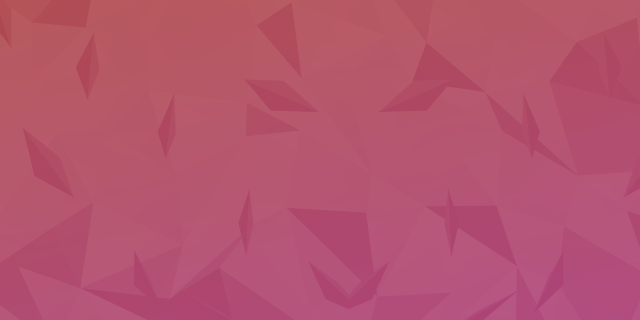
This background is drawn by a Shadertoy shader. Its source:

```glsl
// Faceted low-poly backdrop: coral to magenta gradient with darker slivers.

const vec3 CORAL = vec3(0.722, 0.360, 0.365);
const vec3 MAGENTA = vec3(0.715, 0.335, 0.525);
const vec3 SHADE = vec3(0.033, 0.062, 0.042);   // removed per unit of shadow
const float CELLS = 4.8;                        // mesh cells per canvas height
const float JITTER = 0.74;
const float MIRROR_X = 1.09;
const int SLIVERS = 9;

vec2 hash2(vec2 p) {
    vec3 q = fract(p.xyx * vec3(0.1031, 0.1030, 0.0973));
    q += dot(q, q.yzx + 33.33);
    return fract((q.xx + q.yz) * q.zy);
}

float gradientNoise(vec2 p) {
    vec2 i = floor(p), f = fract(p);
    vec2 u = f * f * (3.0 - 2.0 * f);
    vec2 e = vec2(0.0, 1.0);
    float a = dot(hash2(i + e.xx + 70.0) * 2.0 - 1.0, f - e.xx);
    float b = dot(hash2(i + e.yx + 70.0) * 2.0 - 1.0, f - e.yx);
    float c = dot(hash2(i + e.xy + 70.0) * 2.0 - 1.0, f - e.xy);
    float d = dot(hash2(i + e.yy + 70.0) * 2.0 - 1.0, f - e.yy);
    return mix(mix(a, b, u.x), mix(c, d, u.x), u.y);
}

float cross2(vec2 a, vec2 b) { return a.x * b.y - a.y * b.x; }

// Squared distance to edge and signed side of it
vec2 edgeInfo(vec2 p, vec2 a, vec2 b, float winding) {
    vec2 e = b - a, v = p - a;
    vec2 q = v - e * clamp(dot(v, e) / max(dot(e, e), 1e-6), 0.0, 1.0);
    return vec2(dot(q, q), winding * cross2(v, e));
}

float sdTriangle(vec2 p, vec2 a, vec2 b, vec2 c) {
    float w = sign(cross2(b - a, a - c));
    vec2 d = min(min(edgeInfo(p, a, b, w), edgeInfo(p, b, c, w)),
                 edgeInfo(p, c, a, w));
    return -sqrt(d.x) * sign(d.y);
}

float coverage(float dist, float soft) {
    return clamp(0.5 - dist / soft, 0.0, 1.0);
}

vec2 meshPoint(vec2 id) {
    return id + 0.5 + JITTER * (hash2(id + 11.0) - 0.5);
}

// Returns (shadow * weight, weight) of one facet
vec2 facet(vec2 p, vec2 a, vec2 b, vec2 c, vec2 seed, vec2 size, float soft) {
    float weight = coverage(sdTriangle(p, a, b, c), soft);
    vec2 mid = (a + b + c) / 3.0;
    vec2 h = hash2(seed);
    // Shadowed facets gather near the sides and the bottom
    vec2 q = mid / size;
    float rim = smoothstep(0.25, 0.5, abs(q.x - 0.5));
    float chance = 0.13 + 0.13 * rim + 0.16 * smoothstep(0.5, 0.0, q.y);
    float shadow = 0.2 * h.y + step(h.x, chance) * (0.4 + 0.5 * h.y);
    shadow += 0.18 * dot(p - mid, hash2(seed + 5.0) - 0.5);
    return vec2(shadow * weight, weight);
}

float meshShadow(vec2 p, vec2 size, float soft) {
    vec2 home = floor(p - 0.5), sum = vec2(0.0);
    for (int j = -1; j <= 1; j++)
    for (int i = -1; i <= 1; i++) {
        vec2 id = home + vec2(i, j);
        vec2 a = meshPoint(id), b = meshPoint(id + vec2(1, 0));
        vec2 c = meshPoint(id + 1.0), d = meshPoint(id + vec2(0, 1));
        bool flip = hash2(id + 40.0).x > 0.5;
        vec2 s = id * 2.0 + 23.0;
        sum += facet(p, a, b, flip ? d : c, s, size, soft);
        sum += facet(p, c, d, flip ? b : a, s + vec2(1, 0), size, soft);
    }
    return sum.x / max(sum.y, 1e-3);
}

// Thin two-tone kites, mostly upright, mirrored around a vertical axis
float sliverShadow(vec2 p, float shadow, float soft) {
    p.x = abs(p.x - MIRROR_X);
    for (int i = 0; i < SLIVERS; i++) {
        float k = float(i);
        vec2 h = hash2(vec2(k, 3.0)), g = hash2(vec2(k, 17.0));
        vec2 center = vec2((k + h.x) / float(SLIVERS) * 1.1,
                           fract(k * 0.618 + 0.2 * h.y));
        float angle = 2.4 * (g.x - 0.5) * g.x;
        vec2 axis = vec2(sin(angle), cos(angle));
        vec2 side = vec2(axis.y, -axis.x) * mix(0.025, 0.06, g.y);
        vec2 tip = center + axis * mix(0.08, 0.16, h.y);
        vec2 tail = center - axis * mix(0.07, 0.14, g.x);
        float dark = coverage(sdTriangle(p, tip, tail, center + side), soft);
        float pale = coverage(sdTriangle(p, tip, tail, center - side * h.x), soft);
        shadow = mix(shadow, 0.75, pale);
        shadow = mix(shadow, 1.15, dark);
    }
    return shadow;
}

void mainImage(out vec4 fragColor, in vec2 fragCoord) {
    vec2 p = fragCoord / iResolution.y;
    vec2 size = vec2(iResolution.x / iResolution.y, 1.0);
    float soft = max(1.0 / iResolution.y, 0.003);

    float shadow = meshShadow(p * CELLS, size * CELLS, soft * CELLS);
    shadow = sliverShadow(p, shadow, soft);

    // Gradient with faint slanted streaks
    float streak = gradientNoise(vec2(p.x * 1.5, p.y * 9.0 - p.x * 2.0));
    float blend = 0.7 * (1.0 - p.y) + 0.3 * p.x / size.x + 0.06 * streak;
    vec3 color = mix(CORAL, MAGENTA, clamp(blend, 0.0, 1.0));
    fragColor = vec4(color - SHADE * shadow, 1.0);
}
```
